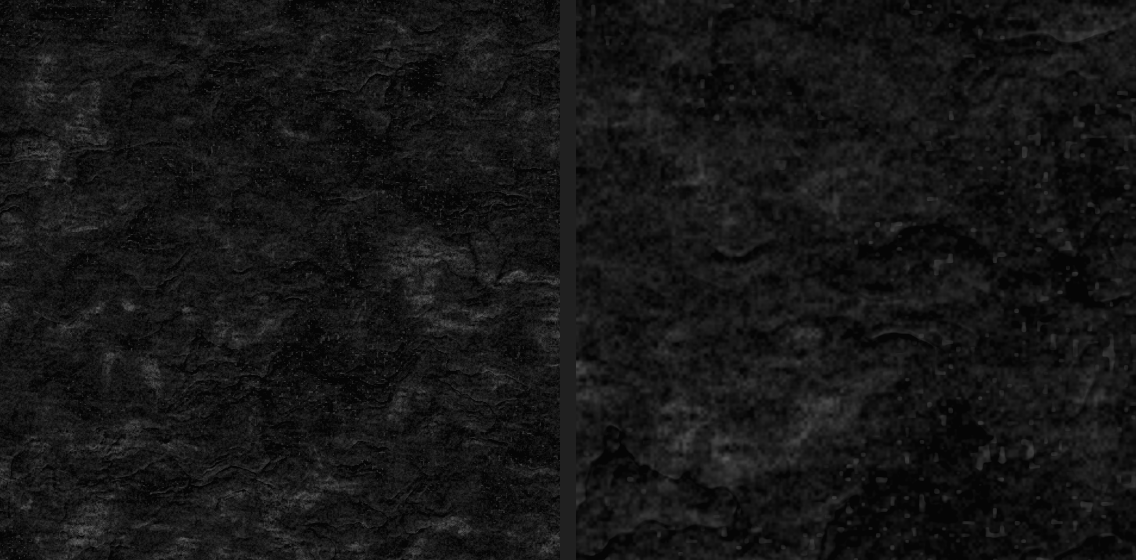
Left, the full canvas; right, a detail of the centre.
Give the GLSL for this texture, as a WebGL 1 fragment shader.

```glsl
precision highp float;

uniform vec2 u_resolution;

const vec3 PITCH_BLACK = vec3(0.02);
const vec3 ASH_GREY = vec3(0.42);
const vec2 LIGHT_STEP = vec2(-0.0005, 0.0012);
const vec2 FOLD_SCALE = vec2(17.0, 29.0);

float hash(vec2 p) {
  vec3 q = fract(p.xyx * 0.1031);
  q += dot(q, q.yzx + 33.33);
  return fract((q.x + q.y) * q.z);
}

float noise(vec2 p) {
  vec2 cell = floor(p);
  vec2 f = fract(p);
  f = f * f * f * (f * (f * 6.0 - 15.0) + 10.0);
  float low = mix(hash(cell), hash(cell + vec2(1.0, 0.0)), f.x);
  float high = mix(hash(cell + vec2(0.0, 1.0)), hash(cell + 1.0), f.x);
  return mix(low, high, f.y);
}

// Layered noise, normalised to 0..1
float fbm(vec2 p, float gain) {
  float sum = 0.0;
  float total = 0.0;
  float weight = 1.0;
  for (int i = 0; i < 5; i++) {
    sum += weight * noise(p);
    total += weight;
    weight *= gain;
    p = mat2(1.6, 1.2, -1.2, 1.6) * p + 17.3;
  }
  return sum / total;
}

// Layered noise that keeps its horizontal stretch
float stretchedFbm(vec2 p, float gain) {
  float sum = 0.0;
  float total = 0.0;
  float weight = 1.0;
  for (int i = 0; i < 4; i++) {
    sum += weight * noise(p);
    total += weight;
    weight *= gain;
    p = p * 2.03 + vec2(31.7, 11.9);
  }
  return sum / total;
}

float ridge(vec2 p) {
  return 1.0 - abs(2.0 * noise(p) - 1.0);
}

// Bends the plane into curls
vec2 warp(vec2 p, float frequency, float amount) {
  vec2 q = p * frequency;
  return p + amount * (vec2(fbm(q, 0.45), fbm(q + 43.7, 0.45)) - 0.5);
}

// Wrinkled surface: large folds, small folds and grit
float height(vec2 p) {
  vec2 q = warp(p, 12.0, 0.12);
  float folds = ridge(q * FOLD_SCALE);
  float wrinkles = ridge(q * vec2(42.0, 70.0) + 9.1);
  float grit = noise(p * 150.0) + 0.7 * noise(p * 270.0 + 5.0);
  return folds * folds + 0.5 * wrinkles + 0.25 * grit;
}

void main() {
  vec2 p = gl_FragCoord.xy / u_resolution.y + 2.0;
  vec2 q = warp(p, 12.0, 0.12);

  // Broad shade and smaller mottling
  float broad = fbm(p * vec2(4.6, 6.0), 0.65) - 0.5;
  float mottle = stretchedFbm(q * vec2(14.0, 21.0) + 3.0, 0.75) - 0.5;
  float tone = 0.083 + 0.14 * broad + 0.16 * mottle;

  // Slopes lit from above, stronger in some areas
  float relief = height(p - LIGHT_STEP) - height(p + LIGHT_STEP);
  float roughness = smoothstep(0.35, 0.65, fbm(p * 7.0 + 71.0, 0.5));
  tone += clamp(relief, -0.6, 0.6) * mix(0.07, 0.16, roughness);

  // Thin dark creases
  float crease = smoothstep(0.86, 1.0, ridge(q * FOLD_SCALE));
  tone -= 0.05 * crease * roughness;

  // Fibres and fine grain
  float fibre = noise(p * vec2(34.0, 170.0) + 9.0 * q.yx) - 0.5;
  float grain = noise(p * 260.0) + noise(p * 470.0 + 8.0) - 1.0;
  tone += 0.05 * fibre + 0.065 * grain;

  // Pale worn patches broken up by fibres
  float worn = smoothstep(0.1, 0.32, 0.7 * broad + mottle);
  tone += worn * (0.045 + 0.13 * fibre + 0.06 * grain);

  // Small glints in the dark hollows
  float hollow = smoothstep(0.0, -0.15, broad + 0.5 * mottle);
  float glint = smoothstep(0.76, 0.95, noise(p * vec2(230.0, 270.0) + 61.0));
  tone += 0.1 * glint * (0.15 + hollow);

  float brightness = clamp((tone - PITCH_BLACK.r) / (ASH_GREY.r - PITCH_BLACK.r), 0.0, 1.0);
  gl_FragColor = vec4(mix(PITCH_BLACK, ASH_GREY, brightness), 1.0);
}
```
